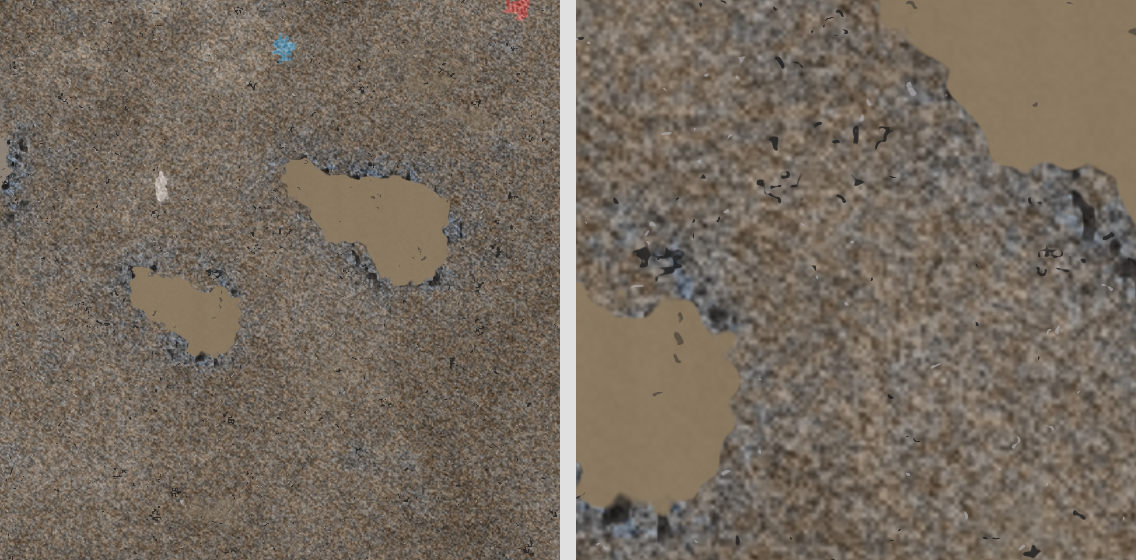
Left, the full canvas; right, a detail of the centre.
Reproduce this texture procedurally as a three.js fragment shader.

```glsl
// Bare, gritty ground with shallow muddy puddles ringed by blue-grey debris.
// Puddles are tapered capsules with ragged edges; soil is layered value noise,
// and stones, flecks and litter are scattered on jittered grids.
varying vec2 vUv;

float hash(vec2 p) {
  vec3 q = fract(p.xyx * vec3(0.1031, 0.1030, 0.0973));
  q += dot(q, q.yzx + 33.33);
  return fract((q.x + q.y) * q.z);
}

float noise(vec2 p) {
  vec2 i = floor(p), f = fract(p);
  f = f * f * (3.0 - 2.0 * f);
  return mix(mix(hash(i), hash(i + vec2(1, 0)), f.x),
             mix(hash(i + vec2(0, 1)), hash(i + vec2(1, 1)), f.x), f.y);
}

float fbm(vec2 p) {
  float sum = 0.0, amp = 0.5;
  for (int i = 0; i < 5; i++) {
    sum += amp * noise(p);
    p = mat2(1.6, 1.2, -1.2, 1.6) * p + 17.3;
    amp *= 0.5;
  }
  return sum;
}

// Capsule whose radius grows from ra at a to rb at b
float taperedCapsule(vec2 p, vec2 a, vec2 b, float ra, float rb) {
  vec2 ab = b - a;
  float h = clamp(dot(p - a, ab) / dot(ab, ab), 0.0, 1.0);
  return length(p - a - ab * h) - mix(ra, rb, h);
}

// Soft round patch
float patchAt(vec2 p, vec2 centre, vec2 size) {
  vec2 q = (p - centre) / size;
  return exp(-dot(q, q));
}

// Irregular specks, one per grid cell with the given chance
float specks(vec2 p, float cells, float chance, float seed) {
  vec2 g = p * cells + 0.8 * (vec2(noise(p * 190.0), noise(p * 190.0 + 41.0)) - 0.5);
  vec2 id = floor(g) + seed;
  vec2 offset = fract(g) - 0.3 - 0.4 * vec2(hash(id), hash(id + 7.7));
  float radius = mix(0.10, 0.28, hash(id + 3.1));
  return step(hash(id + 19.0), chance) * smoothstep(radius, radius * 0.5, length(offset));
}

// Ragged smear of coloured litter
float litter(vec2 p, vec2 centre, vec2 size) {
  float ragged = patchAt(p, centre, size) + 0.8 * (noise(p * 150.0) - 0.5);
  return smoothstep(0.45, 0.7, ragged);
}

void main() {
  vec2 p = vUv;
  float broad = fbm(p * 5.0);
  float clumps = fbm(p * 22.0 + 9.0);
  float fine = noise(p * 250.0);
  float finest = noise(p * 400.0 + 5.0);
  vec2 slanted = mat2(0.8, 0.6, -0.6, 0.8) * p;
  float fibres = noise(slanted * vec2(120.0, 320.0));
  float grain = 0.4 * fine + 0.35 * finest + 0.25 * fibres - 0.5;

  // Puddle outlines, roughened at two scales
  float large = taperedCapsule(p, vec2(0.545, 0.665), vec2(0.722, 0.592), 0.04, 0.085);
  float small = taperedCapsule(p, vec2(0.258, 0.474), vec2(0.358, 0.43), 0.034, 0.06);
  float side = taperedCapsule(p, vec2(-0.012, 0.715), vec2(-0.012, 0.665), 0.03, 0.03);
  float shore = min(min(large, small), side);
  float edge = shore + 0.035 * (noise(p * 17.0) - 0.5) + 0.016 * (noise(p * 75.0) - 0.5);
  float water = smoothstep(0.002, -0.002, edge);

  // Soil: broad tone, grain and a slight shift between warm and cool
  vec3 soil = vec3(0.452, 0.408, 0.362) + 0.14 * (broad - 0.48) + 0.08 * (clumps - 0.48);
  soil += 0.46 * grain;
  soil += vec3(0.05, 0.0, -0.05) * (noise(p * 130.0 + 60.0) - 0.5);
  soil -= 0.03 * smoothstep(0.6, 1.0, p.x) * smoothstep(0.85, 0.4, p.y);

  // Pale dry crust broken by dark cracks
  float crust = patchAt(p, vec2(0.41, 0.91), vec2(0.08, 0.07))
              + patchAt(p, vec2(0.28, 0.98), vec2(0.08, 0.04))
              + 0.8 * patchAt(p, vec2(0.15, 0.9), vec2(0.08, 0.06));
  crust *= smoothstep(0.38, 0.62, clumps);
  float crack = 1.0 - smoothstep(0.0, 0.08, abs(noise(p * 60.0) - 0.5));
  soil += crust * (vec3(0.09, 0.09, 0.085) - 0.15 * crack);

  // Smooth drying mud
  float mud = patchAt(p, vec2(0.76, 0.86), vec2(0.09, 0.06))
            + 0.7 * patchAt(p, vec2(0.84, 0.79), vec2(0.06, 0.03))
            + 0.6 * patchAt(p, vec2(0.35, 0.08), vec2(0.15, 0.08))
            + 0.55 * patchAt(p, vec2(0.57, 0.28), vec2(0.14, 0.12));
  mud = smoothstep(0.5, 0.85, 0.75 * mud + 0.9 * (clumps - 0.3) + 0.3 * (broad - 0.5));
  vec3 ground = mix(soil, vec3(0.50, 0.445, 0.37) + 0.16 * grain, 0.75 * mud);

  // Blue-grey debris around the water, with dark gaps and cool glints
  float reach = 0.052 + 0.035 * (noise(p * 9.0 + 3.0) - 0.5);
  float ring = exp(-pow(max(shore, 0.0) / reach, 2.0));
  ring *= smoothstep(0.27, 0.58, clumps + 0.25 * (noise(p * 90.0) - 0.5));
  ring = max(ring, 0.4 * smoothstep(0.6, 0.75, fbm(p * 11.0 + 30.0)));
  vec3 debris = vec3(0.375, 0.385, 0.40) + 0.65 * grain;
  debris += vec3(0.03, 0.08, 0.14) * smoothstep(0.6, 0.85, noise(p * 140.0 + 80.0));
  float stems = noise(p * vec2(130.0, 75.0) + 12.0);
  debris *= 1.0 - 0.75 * smoothstep(0.62, 0.82, stems) * smoothstep(0.4, 0.75, ring);
  ground = mix(ground, debris, 0.88 * ring);

  // Still water with faint vertical streaks
  vec3 murk = vec3(0.54, 0.472, 0.378) + 0.018 * (noise(p * vec2(45.0, 4.0)) - 0.5);
  murk = mix(murk, vec3(0.55, 0.51, 0.46), step(p.x, 0.1)) + 0.03 * grain;
  vec3 color = mix(ground, murk, water);

  // Stones and bright flecks, fewer on the water
  float dark = max(specks(p, 30.0, 0.05, 0.0), specks(p, 85.0, 0.05, 50.0));
  color = mix(color, vec3(0.13, 0.13, 0.13), dark * mix(0.85, 0.45, water));
  float pale = specks(p, 110.0, 0.03 + 0.06 * smoothstep(0.45, 0.0, p.x), 90.0);
  color = mix(color, vec3(0.68, 0.67, 0.68), 0.7 * pale * (1.0 - water));

  // Three scraps of litter
  color = mix(color, vec3(0.36, 0.58, 0.70) + 0.5 * grain, 0.85 * litter(p, vec2(0.508, 0.915), vec2(0.02, 0.026)));
  color = mix(color, vec3(0.76, 0.73, 0.70) + 0.4 * grain, 0.9 * litter(p, vec2(0.288, 0.662), vec2(0.014, 0.03)));
  color = mix(color, vec3(0.74, 0.38, 0.36) + 0.6 * grain, 0.9 * litter(p, vec2(0.928, 0.987), vec2(0.026, 0.022)));

  gl_FragColor = vec4(clamp(color, 0.0, 1.0), 1.0);
}
```
